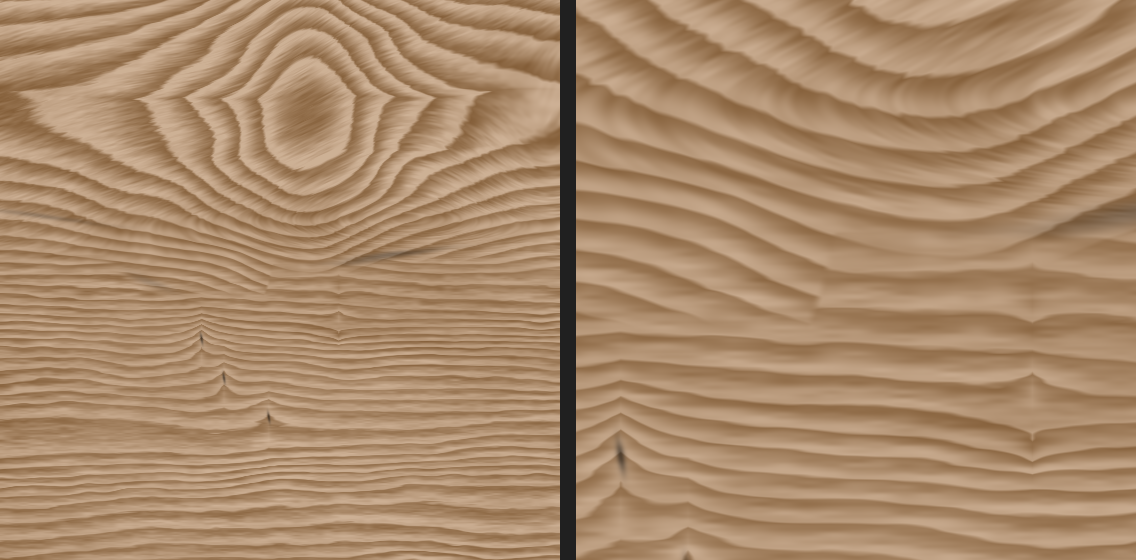
Left, the full canvas; right, a detail of the centre.
Write a three.js fragment shader that draws this texture.

```glsl
varying vec2 vUv;

float hash(vec2 p) {
  return fract(sin(dot(p, vec2(127.1, 311.7))) * 43758.5453);
}

float noise(vec2 p) {
  vec2 i = floor(p), f = fract(p);
  f = f * f * (3.0 - 2.0 * f);
  return mix(mix(hash(i), hash(i + vec2(1.0, 0.0)), f.x),
             mix(hash(i + vec2(0.0, 1.0)), hash(i + 1.0), f.x), f.y);
}

// Slow darkening-to-light growth, ended by a crisp edge
float ringProfile(float phase) {
  float f = fract(phase);
  return smoothstep(-0.05, 0.8, f) * (1.0 - smoothstep(0.85, 1.0, f));
}

// Short hairs, stretched along the given slope
float fibres(vec2 p, float slope) {
  p.y -= slope * p.x;
  return 0.6 * noise(p * vec2(26.0, 230.0)) + 0.4 * noise(p * vec2(70.0, 390.0) + 9.0) - 0.5;
}

// Closed rings around the eye that flatten into dense lines below it
float eyePhase(vec2 p) {
  vec2 q = p - vec2(0.55, 0.8);
  q.x += 0.06 * (noise(p * vec2(5.0, 17.0)) - 0.5) * smoothstep(0.0, 0.2, abs(q.x));
  q += vec2(0.028, 0.016) * (vec2(noise(p * 11.0 + 3.0), noise(p * 9.0 + 17.0)) - 0.5);
  q.y += 0.03 * (noise(p * vec2(4.0, 3.0) + 31.0) - 0.5);
  q.x *= 1.0 - 0.2 * exp(-abs(q.y - 0.035) / 0.018);
  q.x *= 1.0 - 0.12 * exp(-abs(q.y + 0.065) / 0.02) * step(0.0, q.x);
  float across = 5.6 * q.x * q.x / (q.x * q.x + 0.032);
  float height = sqrt(q.y * q.y + 0.0004) - 0.02;
  height *= q.y > 0.0 ? 0.85 : 1.0;
  return across + 5.5 * height + 90.0 * height * height;
}

// Nearly level lines, pulled up into peaks at the pin knots
float levelPhase(vec2 p, out float pins) {
  float y = p.y - 0.05 * p.x * smoothstep(0.45, 0.1, p.y);
  y += 0.034 * (noise(p * vec2(3.0, 4.0) + 5.0) - 0.5);
  y += 0.016 * (noise(p * vec2(8.0, 15.0) + 23.0) - 0.5);
  y += 0.005 * (noise(p * vec2(26.0, 40.0)) - 0.5);
  pins = 0.0;
  for (int i = 0; i < 3; i++) {
    float k = float(i);
    vec2 d = p - vec2(0.36 + 0.02 * k + 0.02 * k * k, 0.395 - 0.07 * k);
    y -= 0.027 * exp(-abs(d.x) / 0.024 - d.y * d.y / 0.002);
    d.x += 0.15 * d.y;
    pins += exp(-d.x * d.x / 0.000006 - d.y * d.y / 0.00009);
  }
  float seam = smoothstep(0.36, 0.39, p.y) * exp(-abs(p.x - 0.605) / 0.011);
  y -= 0.009 * seam * sin(p.y * 75.0);
  float spacing = 3.0 * noise(vec2(p.x * 0.8, y * 11.0) + 41.0);
  return -36.0 * y - 22.0 * y * y + spacing;
}

// Thin dark streak that tapers at both ends
float streak(vec2 p, vec2 centre, float slope, vec2 size) {
  vec2 d = p - centre;
  d.y -= slope * d.x + 0.008 * (noise(p * vec2(16.0, 40.0)) - 0.5);
  d /= size;
  return exp(-dot(d, d));
}

void main() {
  vec2 p = vUv;

  // Eye above, level grain below
  float hairSlope = 0.32 * smoothstep(0.5, 0.62, p.y) * (noise(p * 3.0 + 13.0) + 0.3);
  float hair = mix(fibres(p, 0.0), fibres(p, hairSlope), smoothstep(0.48, 0.56, p.y));
  float pins;
  float eye = ringProfile(eyePhase(p) + 0.18 * hair);
  float level = ringProfile(levelPhase(p, pins) + 0.24 * hair);
  float eyeContrast = mix(0.68, 0.9, smoothstep(0.58, 0.7, p.y));
  float levelContrast = 0.45 + 0.4 * noise(p * vec2(4.0, 14.0) + 61.0);

  // Ragged join, lower on the left
  float join = 0.53 - 0.05 * smoothstep(0.16, 0.3, p.x) * smoothstep(0.49, 0.47, p.x);
  join += 0.03 * (noise(p * vec2(7.0, 30.0) + 71.0) - 0.5);
  float upper = smoothstep(join - 0.012, join + 0.012, p.y);
  float tone = mix(0.53 + levelContrast * (level - 0.48),
                   0.53 + eyeContrast * (eye - 0.48), upper);

  // Hairs and broad patches
  tone += 0.34 * hair;
  tone += 0.16 * (noise(p * vec2(3.0, 7.0) + 83.0) - 0.5);
  tone += 0.14 * (noise(p * vec2(9.0, 70.0) + 97.0) - 0.5);

  // Dark marks
  float marks = streak(p, vec2(0.7, 0.543), 0.12, vec2(0.09, 0.005));
  marks += 0.6 * streak(p, vec2(0.08, 0.612), -0.12, vec2(0.11, 0.004));
  marks += 0.5 * streak(p, vec2(0.27, 0.497), -0.4, vec2(0.035, 0.008));

  vec3 darkWood = vec3(0.535, 0.39, 0.245);
  vec3 paleWood = vec3(0.785, 0.67, 0.56);
  vec3 colour = mix(darkWood, paleWood, clamp(tone, -0.12, 1.08));
  colour *= 1.0 - 0.32 * min(marks, 1.0) - 0.5 * min(pins, 1.0);
  gl_FragColor = vec4(colour, 1.0);
}
```
